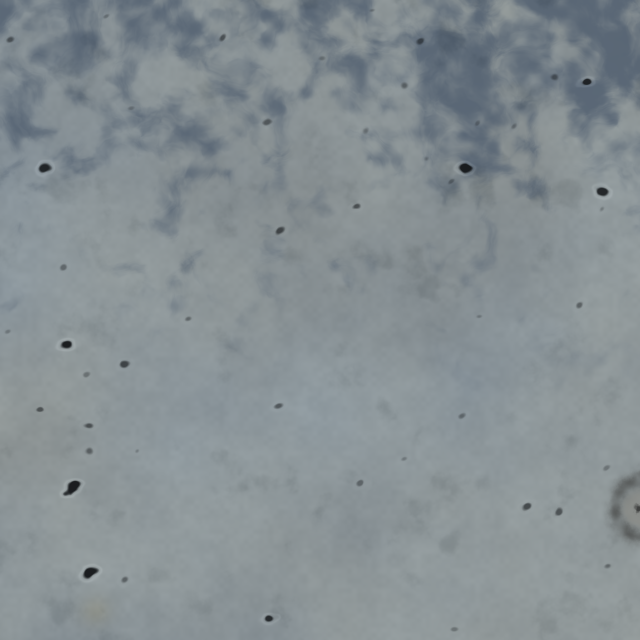
Give the GLSL for this texture, as a Shadertoy shader.

```glsl
// Weathered blue-grey stone: a soft mottled ground, broken slate stains that
// gather towards the top, scattered black pits with pale rims, and one rusty ring.
// Layers of value noise make the stains; jittered grid cells place the pits.

float hash(vec2 p) {
    return fract(sin(dot(p, vec2(127.1, 311.7))) * 43758.5453);
}

float noise(vec2 p) {
    vec2 i = floor(p), f = fract(p);
    f = f * f * (3.0 - 2.0 * f);
    return mix(mix(hash(i), hash(i + vec2(1, 0)), f.x),
               mix(hash(i + vec2(0, 1)), hash(i + vec2(1, 1)), f.x), f.y);
}

float fbm(vec2 p) {
    float sum = 0.0, amp = 0.5;
    for (int i = 0; i < 5; i++) {
        sum += amp * noise(p);
        p = mat2(0.8, 0.6, -0.6, 0.8) * p * 2.03 + 17.3;
        amp *= 0.5;
    }
    return sum / 0.97;
}

// Lumpy pits in jittered cells: x is darkness, y is the pale rim
vec2 pits(vec2 p, float cells, float chance, float minSize, float maxSize, float seed) {
    vec2 result = vec2(0.0);
    vec2 home = floor(p * cells);
    for (int y = -1; y <= 1; y++)
    for (int x = -1; x <= 1; x++) {
        vec2 id = home + vec2(x, y);
        vec2 key = id + seed;
        if (hash(key) > chance) continue;
        vec2 jitter = 0.15 + 0.7 * vec2(hash(key + 3.1), hash(key + 7.7));
        vec2 d = p - (id + jitter) / cells;
        float angle = mix(-0.1, 1.0, hash(key + 11.3));
        d = mat2(cos(angle), -sin(angle), sin(angle), cos(angle)) * d;
        float size = mix(minSize, maxSize, hash(key + 19.9));
        d.y *= mix(1.1, 1.8, hash(key + 23.5));
        float edge = length(d) - size * (0.6 + 0.8 * noise(p * 110.0 + seed));
        float strength = mix(0.3, 1.0, smoothstep(0.003, 0.009, size));
        result.x = max(result.x, strength * smoothstep(0.003, -0.003, edge));
        result.y = max(result.y, strength * exp(-pow((edge - 0.006) / 0.003, 2.0)));
    }
    return result;
}

void mainImage(out vec4 fragColor, in vec2 fragCoord) {
    vec2 p = fragCoord / iResolution.y;

    // Ground: broad clouds, gentle warm and cool drift, fine grain
    float cloud = fbm(p * 5.0 + 5.2);
    vec3 color = mix(vec3(0.517, 0.553, 0.572), vec3(0.572, 0.608, 0.618),
                     smoothstep(0.2, 0.8, cloud));
    color += vec3(0.02, 0.006, -0.018) * (2.0 * fbm(p * 3.0 + 31.0) - 1.0);
    color += 0.02 * (noise(p * 55.0) - 0.5) + 0.018 * (noise(p * 130.0) - 0.5);

    // Slate stains, broken into small blotches, fading out by mid height
    vec2 warp = vec2(fbm(p * 9.0 + 2.0), fbm(p * 9.0 + 9.0)) - 0.5;
    float broad = fbm(p * vec2(4.0, 5.0) + 12.0) - 0.5;
    float mottle = fbm(p * 16.0 + warp * 2.0 + 40.0) + 0.3 * (noise(p * 48.0) - 0.5);
    float height = smoothstep(0.5, 1.0, p.y);
    float stain = smoothstep(0.46, 0.96, mottle + 0.36 * height - 0.16 + 0.45 * broad);
    stain *= smoothstep(0.3, 0.7, p.y);
    color = mix(color, vec3(0.32, 0.375, 0.44), 0.85 * stain);

    // Faint grey smudges over the whole face
    float smudge = smoothstep(0.6, 0.85, fbm(p * 20.0 + 70.0));
    color -= 0.05 * smudge;

    // Rusty ring at the right edge, with a pale centre and dark core
    vec2 d = p - vec2(0.998, 0.205);
    float r = length(d * vec2(1.0, 0.85)) + 0.024 * (fbm(p * 40.0) - 0.5);
    float ring = exp(-pow((r - 0.034) / 0.013, 2.0));
    float patchy = 0.35 + 0.5 * noise(p * 60.0 + 8.0);
    color = mix(color, vec3(0.28, 0.285, 0.28), patchy * ring);
    color = mix(color, vec3(0.51, 0.50, 0.47), 0.5 * smoothstep(0.028, 0.012, r));
    color = mix(color, vec3(0.13), 0.7 * smoothstep(0.007, 0.002, r));

    // Small ochre tint near the lower left
    vec2 toOchre = p - vec2(0.15, 0.045);
    color += vec3(0.02, 0.0, -0.04) * exp(-dot(toOchre, toOchre) / 0.0005);

    // Pits: a few large black ones and many faint specks
    vec2 large = pits(p, 6.0, 0.2, 0.007, 0.014, 4.0);
    vec2 small = pits(p, 13.0, 0.22, 0.003, 0.007, 57.0);
    color += 0.05 * large.y + 0.015 * small.y;
    color = mix(color, vec3(0.08, 0.09, 0.10), max(0.95 * large.x, 0.8 * small.x));

    fragColor = vec4(color, 1.0);
}
```
